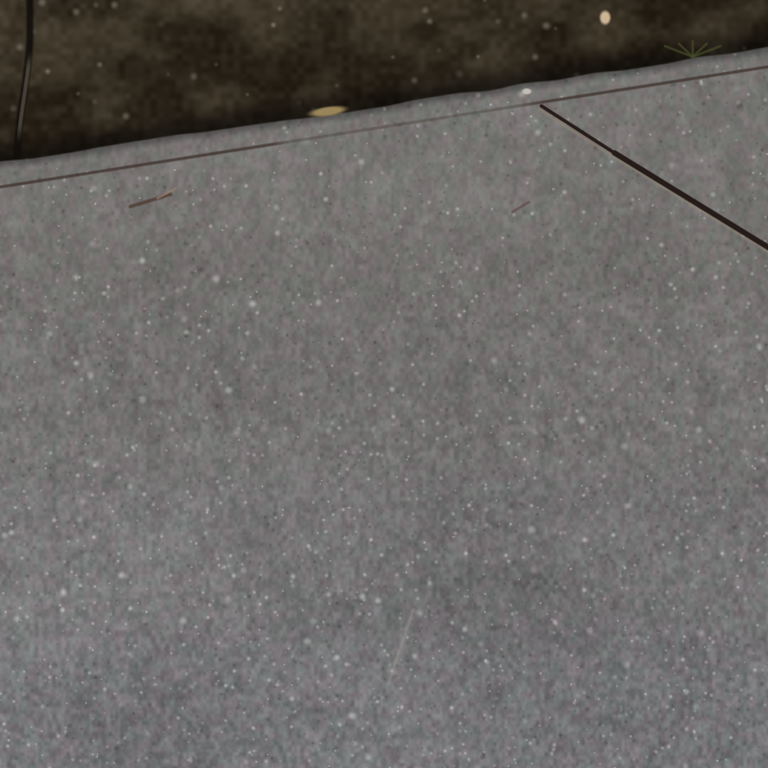
Write a Shadertoy shader that draws this texture.

```glsl
float hash(vec2 cell, float seed) {
    vec3 p = fract(vec3(cell.xyx + seed * 17.3) * vec3(0.1031, 0.1030, 0.0973));
    p += dot(p, p.yzx + 33.33);
    return fract((p.x + p.y) * p.z);
}

float valueNoise(vec2 p, float seed) {
    vec2 cell = floor(p), f = fract(p);
    f = f * f * (3.0 - 2.0 * f);
    float low = mix(hash(cell, seed), hash(cell + vec2(1, 0), seed), f.x);
    float high = mix(hash(cell + vec2(0, 1), seed), hash(cell + vec2(1, 1), seed), f.x);
    return mix(low, high, f.y);
}

float fbm(vec2 p, float seed) {
    float sum = 0.0, amplitude = 0.5;
    for (int i = 0; i < 4; i++) {
        sum += amplitude * valueNoise(p, seed + float(i));
        p = mat2(1.6, 1.2, -1.2, 1.6) * p;
        amplitude *= 0.5;
    }
    return sum / 0.9375;
}

float segmentDistance(vec2 p, vec2 a, vec2 b) {
    vec2 ab = b - a;
    return length(p - a - ab * clamp(dot(p - a, ab) / dot(ab, ab), 0.0, 1.0));
}

float stroke(vec2 p, vec2 a, vec2 b, float width, float blur) {
    return 1.0 - smoothstep(width - blur, width + blur, segmentDistance(p, a, b));
}

float spot(vec2 p, vec2 centre, vec2 radius, float angle) {
    float c = cos(angle), s = sin(angle);
    vec2 q = mat2(c, -s, s, c) * (p - centre) / radius;
    return 1.0 - smoothstep(0.6, 1.3, length(q));
}

// Soft grains, one candidate per grid cell
float specks(vec2 p, float scale, float density, float seed) {
    vec2 g = p * scale, base = floor(g);
    float sum = 0.0;
    for (int j = -1; j <= 1; j++)
    for (int i = -1; i <= 1; i++) {
        vec2 cell = base + vec2(i, j);
        vec2 centre = cell + vec2(hash(cell, seed), hash(cell, seed + 1.0));
        float size = mix(0.22, 0.5, hash(cell, seed + 2.0));
        float present = step(hash(cell, seed + 3.0), density);
        float strength = mix(0.3, 1.0, hash(cell, seed + 4.0));
        sum += present * strength * (1.0 - smoothstep(0.0, size, length(g - centre)));
    }
    return min(sum, 1.0);
}

vec3 pavement(vec2 p) {
    float near = 1.0 - p.y;
    vec3 colour = mix(vec3(0.455, 0.446, 0.438), vec3(0.450, 0.447, 0.455), smoothstep(0.3, 1.0, near));
    colour += 0.050 * (fbm(p * vec2(5.0, 8.0), 2.0) - 0.5);
    colour += 0.075 * (fbm(p * vec2(45.0, 38.0), 7.0) - 0.5);
    float grain = valueNoise(p * vec2(170.0, 120.0), 12.0) - 0.5;
    float fine = valueNoise(p * vec2(270.0, 220.0), 14.0) - 0.5;
    colour += (0.085 * grain + 0.055 * fine) * mix(0.55, 1.15, near);
    colour += vec3(0.030, -0.016, 0.004) * (valueNoise(p * 95.0, 18.0) - 0.5);
    colour -= 0.08 * specks(p, 105.0, 0.18, 21.0);
    colour += vec3(0.20, 0.20, 0.205) * specks(p, 115.0, 0.04 + 0.14 * near, 31.0);
    colour += 0.22 * specks(p, 62.0, 0.03 + 0.05 * near, 41.0);
    // Broad worn and shaded patches
    colour -= 0.022 * spot(p, vec2(0.67, 0.19), vec2(0.13, 0.10), 0.4);
    colour += 0.018 * spot(p, vec2(0.12, 0.25), vec2(0.16, 0.12), 0.0);
    return colour;
}

vec3 wall(vec2 p, float height) {
    float mottling = fbm(p * vec2(14.0, 22.0), 51.0);
    vec3 colour = mix(vec3(0.150, 0.122, 0.085), vec3(0.235, 0.205, 0.155), smoothstep(0.25, 0.75, mottling));
    colour += vec3(0.07, 0.07, 0.06) * smoothstep(0.09, 0.2, height) * fbm(p * 35.0, 55.0);
    colour += 0.06 * (valueNoise(p * 120.0, 59.0) - 0.5);
    colour += 0.20 * specks(p, 60.0, 0.07, 61.0);
    colour *= mix(0.5, 1.0, smoothstep(0.0, 0.04, height));
    return colour;
}

void mainImage(out vec4 fragColor, in vec2 fragCoord) {
    vec2 p = fragCoord / iResolution.xy;
    float blur = max(0.0012, 0.75 / iResolution.y);
    float height = p.y - (0.788 + 0.150 * p.x) - 0.004 * (valueNoise(vec2(p.x * 22.0, 0.0), 71.0) - 0.5);

    // Long seam beside the wall, fading in its middle
    vec3 ground = pavement(p);
    float seam = abs(p.y - 0.7565 - 0.1565 * p.x);
    float worn = smoothstep(0.35, 0.38, p.x) * (1.0 - smoothstep(0.66, 0.72, p.x));
    float seamMask = 1.0 - smoothstep(0.0005, 0.0022 + blur, seam);
    ground = mix(ground, vec3(0.25, 0.20, 0.18), seamMask * mix(0.8, 0.35, worn));
    ground *= 1.0 - 0.30 * smoothstep(-0.014, 0.0, height);

    // Diagonal joint with a pale lower lip
    vec2 start = vec2(0.705, 0.862), bend = vec2(0.80, 0.801), end = vec2(1.01, 0.672);
    vec2 lip = vec2(-0.003, -0.004);
    float paleLip = max(stroke(p, start + lip, bend + lip, 0.002, blur * 1.5), stroke(p, bend + lip, end + lip, 0.002, blur * 1.5));
    float gap = max(stroke(p, start, bend, 0.0022, blur), stroke(p, bend, end, 0.0035, blur));
    ground = mix(ground, vec3(0.56, 0.51, 0.45), paleLip * 0.55);
    ground = mix(ground, vec3(0.13, 0.09, 0.08), gap * 0.95);

    // Twigs and a pale scratch
    ground = mix(ground, vec3(0.29, 0.21, 0.17), 0.75 * stroke(p, vec2(0.17, 0.731), vec2(0.222, 0.747), 0.0022, blur * 1.5));
    ground = mix(ground, vec3(0.59, 0.49, 0.43), 0.7 * stroke(p, vec2(0.205, 0.742), vec2(0.229, 0.755), 0.0015, blur));
    ground = mix(ground, vec3(0.36, 0.27, 0.25), 0.6 * stroke(p, vec2(0.667, 0.724), vec2(0.689, 0.737), 0.0015, blur));
    ground = mix(ground, vec3(0.60, 0.58, 0.55), 0.45 * stroke(p, vec2(0.538, 0.206), vec2(0.506, 0.110), 0.0016, blur * 1.5));

    // Upright joint in the wall
    vec3 brick = wall(p, height);
    float jointX = mix(0.022, 0.039, smoothstep(0.79, 0.96, p.y));
    float joint = 1.0 - smoothstep(0.002, 0.007, abs(p.x - jointX));
    brick = mix(brick, vec3(0.06, 0.05, 0.04), joint * 0.85);
    float edge = 1.0 - smoothstep(0.001, 0.004, abs(p.x - jointX - 0.001));
    brick = mix(brick, vec3(0.40, 0.37, 0.33), edge * 0.6 * smoothstep(0.81, 0.84, p.y) * (1.0 - smoothstep(0.91, 0.935, p.y)));
    vec3 colour = mix(ground, brick, smoothstep(-blur * 1.5, blur * 1.5, height));

    // Fallen leaf, grass and pale chips
    colour = mix(colour, vec3(0.60, 0.52, 0.35), spot(p, vec2(0.427, 0.855), vec2(0.024, 0.006), 0.14));
    for (int i = 0; i < 5; i++) {
        float lean = float(i) - 2.0;
        vec2 tip = vec2(0.902 + 0.018 * lean, 0.946 - 0.003 * abs(lean));
        colour = mix(colour, vec3(0.27, 0.29, 0.16), 0.7 * stroke(p, vec2(0.902, 0.926), tip, 0.0016, blur));
    }
    colour = mix(colour, vec3(0.80, 0.71, 0.58), spot(p, vec2(0.788, 0.977), vec2(0.007, 0.009), 0.0));
    colour = mix(colour, vec3(0.76, 0.74, 0.70), spot(p, vec2(0.686, 0.881), vec2(0.006, 0.004), 0.0));
    fragColor = vec4(clamp(colour, 0.0, 1.0), 1.0);
}
```
